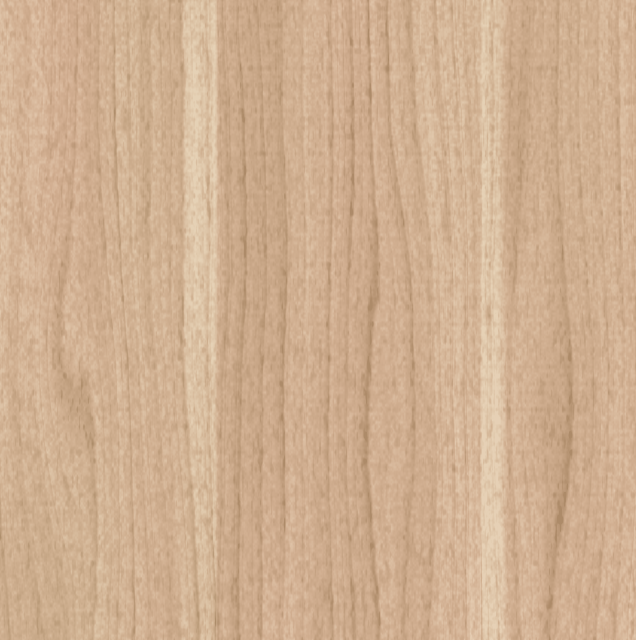
Write a WebGL 2 fragment shader that draws this texture.

```glsl
#version 300 es
precision highp float;
// Pale wood veneer: vertical strips with bowed growth rings, short pores and fine fibre.

uniform vec2 u_resolution;
out vec4 fragColor;

const vec3 DARK_WOOD = vec3(0.73, 0.60, 0.47);
const vec3 MID_WOOD = vec3(0.82, 0.69, 0.57);
const vec3 PALE_WOOD = vec3(0.88, 0.78, 0.67);
const vec3 ROSE_SHIFT = vec3(0.008, -0.016, -0.004);
const float MID_TONE = 0.6;
const float BASE_TONE = 0.74;
const vec2 SEAMS = vec2(0.338, 0.752);          // joins between veneer strips
const vec3 LENS_X = vec3(0.12, 0.60, 0.855);    // bowed figure, one per strip
const vec3 LENS_Y = vec3(0.42, 0.36, 0.37);
const vec2 LENS_SIZE = vec2(0.075, 0.30);
const float LENS_BULGE = 0.92;
const float RING_FREQ = 30.0;
const float FINE_RING_FREQ = 76.0;
const vec2 PORE_FREQ = vec2(290.0, 75.0);
const vec2 FIBRE_FREQ = vec2(250.0, 150.0);
const int FLECK_COUNT = 5;

float hash(vec2 p) {
    return fract(sin(dot(p, vec2(127.1, 311.7))) * 43758.5453);
}

float noise(vec2 p) {
    vec2 cell = floor(p);
    vec2 f = fract(p);
    f = f * f * (3.0 - 2.0 * f);
    float low = mix(hash(cell), hash(cell + vec2(1.0, 0.0)), f.x);
    float high = mix(hash(cell + vec2(0.0, 1.0)), hash(cell + vec2(1.0, 1.0)), f.x);
    return mix(low, high, f.y);
}

// Noise centred on zero
float ripple(vec2 p) {
    return noise(p) - 0.5;
}

// Bends the straight grain: slow drift, rough edges and lens-shaped bulges
float grainCoord(vec2 p, float seed) {
    float u = p.x + 0.045 * ripple(vec2(p.x * 4.5 + seed, p.y * 1.9));
    u += 0.012 * ripple(vec2(p.x * 13.0 + seed, p.y * 5.0));
    u += 0.002 * ripple(vec2(p.x * 60.0, p.y * 45.0 + seed));
    for (int i = 0; i < 3; i++) {
        vec2 d = p - vec2(LENS_X[i], LENS_Y[i]);
        vec2 s = d / LENS_SIZE;
        u -= LENS_BULGE * d.x * exp(-dot(s, s));
    }
    return u;
}

// Darkens slowly across each ring, then drops off at a thin late-wood line
float growthRings(float u, float y, float freq, float seed) {
    float q = u * freq + noise(vec2(u * freq * 0.43, seed));
    float id = floor(q);
    float f = fract(q);
    float fall = 1.0 - smoothstep(0.89, 1.0, f);
    float shade = 0.45 * smoothstep(0.1, 0.9, f) + 0.75 * smoothstep(0.68, 0.9, f);
    float strength = mix(0.25, 1.0, hash(vec2(id, seed)));
    strength *= 0.35 + 0.9 * noise(vec2(id * 7.3 + seed, y * 4.0));
    return shade * fall * strength;
}

// Pale and dark bands beside the seams
float seamBands(float x) {
    float pale = smoothstep(0.265, 0.31, x) * (1.0 - smoothstep(SEAMS.x - 0.003, SEAMS.x + 0.003, x));
    pale += 1.3 * smoothstep(SEAMS.y - 0.003, SEAMS.y + 0.003, x) * (1.0 - smoothstep(0.774, 0.797, x));
    float dark = smoothstep(SEAMS.x - 0.003, SEAMS.x + 0.003, x) * (1.0 - smoothstep(0.38, 0.54, x));
    return 0.28 * pale - 0.17 * dark;
}

// A few small smudged knots, stretched along the grain
float flecks(vec2 p) {
    float sum = 0.0;
    for (int i = 0; i < FLECK_COUNT; i++) {
        float k = float(i);
        vec2 centre = vec2(hash(vec2(k, 3.0)), hash(vec2(k, 8.0)));
        vec2 d = (p - centre) / vec2(0.005, 0.018);
        sum += exp(-dot(d, d));
    }
    return sum;
}

vec3 woodColour(float tone) {
    tone = clamp(tone, -0.35, 1.15);
    return tone < MID_TONE
        ? mix(DARK_WOOD, MID_WOOD, tone / MID_TONE)
        : mix(MID_WOOD, PALE_WOOD, (tone - MID_TONE) / (1.0 - MID_TONE));
}

void main() {
    vec2 p = gl_FragCoord.xy / u_resolution.y;
    float strip = step(SEAMS.x, p.x) + step(SEAMS.y, p.x);
    float seed = strip * 17.0 + 5.0;
    float u = grainCoord(p, seed);

    // Broad streaks and rings
    float tone = BASE_TONE + seamBands(p.x);
    tone += 0.30 * ripple(vec2(u * 16.0 + seed, p.y * 1.4));
    tone += 0.24 * ripple(vec2(u * 55.0 + seed, p.y * 2.5));
    float rings = growthRings(u, p.y, RING_FREQ, seed);
    tone -= 0.50 * rings;
    tone -= 0.20 * growthRings(u, p.y, FINE_RING_FREQ, seed + 2.0);

    // Pores gather in the late wood; fibre speckles everything
    float pores = smoothstep(0.58, 0.92, noise(p * PORE_FREQ));
    tone -= pores * (0.22 + 0.25 * rings);
    tone += 0.34 * ripple(p * FIBRE_FREQ + 31.0);
    tone += 0.16 * ripple(p * vec2(430.0, 300.0));
    tone -= 0.45 * flecks(p);

    float rose = ripple(vec2(u * 9.0 + seed, p.y * 1.2)) - seamBands(p.x);
    fragColor = vec4(woodColour(tone) + ROSE_SHIFT * rose, 1.0);
}
```
